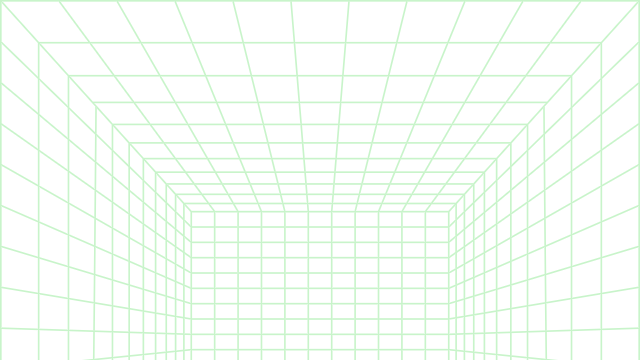
Reproduce this background procedurally as a Shadertoy shader.

```glsl
// A white room seen in one-point perspective, ruled with pale green grid lines.
// The canvas is split into back wall, ceiling and mirrored side walls; each
// maps to grid coordinates whose whole numbers are the ruled lines.

// Lengths are in canvas heights; x is measured outward from the centre line.
const vec3  PAPER = vec3(1.0);
const vec3  LINE_COLOR = vec3(0.785, 0.957, 0.792);
const float LINE_WIDTH = 0.0046;
const float ASPECT = 16.0 / 9.0;
const vec2  FRONT = vec2(0.8866, 0.9977);  // upper corner of the near opening
const vec2  BACK = vec2(0.3576, 0.4120);   // upper corner of the back wall
const float VANISH_Y = 0.0162;             // height of the vanishing point
const float CELLS = 11.0;                  // cells across and in depth
const float FRONT_ROW = 0.11366;           // wall row height at the opening
const float BACK_ROW = 0.04259;            // wall row height at the back
const float LEAN_INDEX = 3.0;              // the one slightly tilted upright
const vec2  LEAN = vec2(0.056, 0.193);     // its offset and tilt with height

// Distance in pixels to the nearest whole-number contour of a coordinate.
float contourDistance(float coord) {
    float slope = length(vec2(dFdx(coord), dFdy(coord)));
    return abs(fract(coord + 0.5) - 0.5) / max(slope, 1e-6);
}

float gridDistance(vec2 coord) {
    return min(contourDistance(coord.x), contourDistance(coord.y));
}

float segmentDistance(vec2 p, vec2 a, vec2 b) {
    vec2 ab = b - a;
    return length(p - a - ab * clamp(dot(p - a, ab) / dot(ab, ab), 0.0, 1.0));
}

// Depth in cells for a perspective scale: 0 at the opening, CELLS at the back.
float depthIndex(float scale) {
    return CELLS * (1.0 / scale - 1.0) / (FRONT.x / BACK.x - 1.0);
}

void mainImage(out vec4 fragColor, in vec2 fragCoord) {
    vec2 p = fragCoord / iResolution.xy;
    p.x = abs(p.x - 0.5) * ASPECT;
    vec2 toFront = (p - BACK) / (FRONT - BACK);

    // Back wall
    float columnWidth = 2.0 * FRONT.x / CELLS;
    float backScale = BACK.x / FRONT.x;
    vec2 backGrid = vec2(p.x / (columnWidth * backScale) + 0.5,
                         (BACK.y - p.y) / BACK_ROW);

    // Ceiling
    float ceilingScale = max((p.y - VANISH_Y) / (FRONT.y - VANISH_Y), 0.1);
    vec2 ceilingGrid = vec2(p.x / (columnWidth * ceilingScale) + 0.5,
                            depthIndex(ceilingScale));

    // Side walls
    float wallDepth = depthIndex(max(p.x / FRONT.x, 0.1));
    float lean = LEAN.x + LEAN.y * p.y;
    wallDepth -= lean * max(0.0, 1.0 - abs(wallDepth - LEAN_INDEX));
    float wallTop = mix(BACK.y, FRONT.y, toFront.x);
    float rowHeight = max(mix(BACK_ROW, FRONT_ROW, toFront.x), 0.01);
    vec2 wallGrid = vec2(wallDepth, (wallTop - p.y) / rowHeight);

    // Choose the visible surface; derivatives are taken before branching
    float backLine = gridDistance(backGrid);
    float ceilingLine = gridDistance(ceilingGrid);
    float wallLine = gridDistance(wallGrid);
    float dist = backLine;
    if (max(toFront.x, toFront.y) > 0.0)
        dist = toFront.y > toFront.x ? ceilingLine : wallLine;

    // Seam between ceiling and side wall
    dist = min(dist, segmentDistance(p, BACK, FRONT) * iResolution.y);

    // Pixel coverage of the line
    float halfWidth = 0.5 * LINE_WIDTH * iResolution.y;
    float ink = clamp(halfWidth - dist + 0.5, 0.0, 1.0);
    fragColor = vec4(mix(PAPER, LINE_COLOR, ink), 1.0);
}
```
